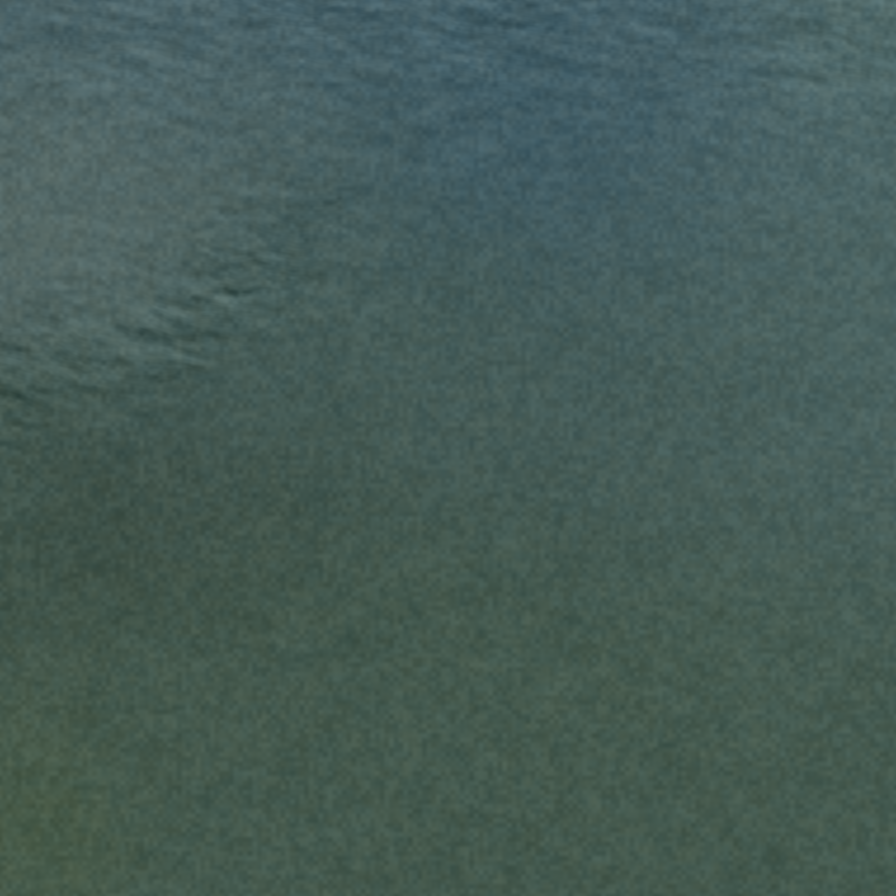
Give the GLSL for this texture, as a WebGL 2 fragment shader.

```glsl
#version 300 es
precision highp float;

uniform vec2 u_resolution;
out vec4 fragColor;

const vec3 DEEP_GREEN = vec3(0.268, 0.350, 0.305);
const vec3 MID_TEAL = vec3(0.270, 0.357, 0.340);
const vec3 FAR_BLUE = vec3(0.282, 0.385, 0.415);
const vec3 DARK_BLUE = vec3(0.245, 0.355, 0.392);
const vec3 PALE_SHEEN = vec3(0.345, 0.420, 0.412);
const vec3 SIDE_SHEEN = vec3(0.308, 0.402, 0.392);
const vec3 RIPPLE_TINT = vec3(0.95, 1.0, 1.02);
const vec2 RIPPLE_SCALE = vec2(19.0, 58.0);
const float RIPPLE_STRENGTH = 0.19;
const float GRAIN_SCALE = 190.0;
const float GRAIN_STRENGTH = 0.052;
const float MOTTLE_STRENGTH = 0.030;

float hash(vec2 cell) {
    uvec2 q = uvec2(ivec2(cell) + 4096) * uvec2(1597334673u, 3812015801u);
    uint n = (q.x ^ q.y) * 1597334673u;
    n = (n ^ (n >> 15)) * 2246822519u;
    return float((n ^ (n >> 13)) >> 8) / 16777216.0;
}

float noise(vec2 p) {
    vec2 cell = floor(p);
    vec2 f = fract(p);
    f = f * f * (3.0 - 2.0 * f);
    float low = mix(hash(cell), hash(cell + vec2(1, 0)), f.x);
    float high = mix(hash(cell + vec2(0, 1)), hash(cell + vec2(1, 1)), f.x);
    return mix(low, high, f.y);
}

// Layered noise centred on zero
float fbm(vec2 p) {
    float sum = 0.0;
    float weight = 0.5;
    for (int i = 0; i < 4; i++) {
        sum += weight * (noise(p) - 0.5);
        p = mat2(1.6, 0.5, -0.5, 1.6) * p * 1.2 + 17.3;
        weight *= 0.5;
    }
    return sum;
}

float blob(vec2 p, vec2 centre, vec2 radius) {
    vec2 d = (p - centre) / radius;
    return exp(-dot(d, d));
}

// Height of the slanted, flattened wavelets
float waveHeight(vec2 p) {
    p.y += 0.10 * p.x + 0.035 * fbm(p * 9.0);
    return fbm(p * RIPPLE_SCALE);
}

void main() {
    vec2 uv = gl_FragCoord.xy / u_resolution;
    float drift = fbm(uv * vec2(4.0, 5.0));
    vec2 p = uv + 0.10 * vec2(drift, fbm(uv * 6.0 + 31.0));

    // Depth gradient from near green to far blue
    float depth = p.y + 0.16 * (p.x - 0.5);
    vec3 colour = mix(DEEP_GREEN, MID_TEAL, smoothstep(0.24, 0.62, depth));
    colour = mix(colour, FAR_BLUE, smoothstep(0.60, 1.0, depth));

    // Reflected sky and shaded patches
    float shore = p.y - 0.53 - 0.48 * p.x;
    float leftSheen = smoothstep(-0.02, 0.16, shore) * (1.0 - smoothstep(0.05, 0.48, p.x));
    colour = mix(colour, PALE_SHEEN, 0.75 * leftSheen * (1.0 - 0.6 * smoothstep(0.8, 1.0, p.y)));
    colour = mix(colour, SIDE_SHEEN, 0.75 * blob(p, vec2(1.02, 0.70), vec2(0.24, 0.38)));
    colour = mix(colour, DARK_BLUE, 0.75 * blob(p, vec2(0.62, 0.86), vec2(0.17, 0.19)));
    colour = mix(colour, SIDE_SHEEN * 1.05, 0.6 * blob(p, vec2(1.0, 1.0), vec2(0.18, 0.13)));
    colour *= 1.0 - 0.09 * blob(p, vec2(0.14, 0.40), vec2(0.24, 0.14));
    colour += vec3(0.012, 0.006, -0.02) * blob(p, vec2(0.05, 0.06), vec2(0.10, 0.14));

    // Wavelets along the sheen edge and the far water
    float edgeBand = exp(-pow((shore - 0.03) / 0.085, 2.0)) * (1.0 - smoothstep(0.26, 0.46, p.x));
    float farBand = smoothstep(0.80, 1.0, p.y) * (0.55 + 0.9 * drift);
    float midBand = 0.25 * smoothstep(0.55, 0.85, p.y);
    float rippleMask = clamp(edgeBand + farBand + midBand, 0.05, 1.0);
    float slope = waveHeight(uv) - waveHeight(uv + vec2(0.002, 0.007));
    float crest = slope + 0.35 * waveHeight(uv * 1.1 + 5.0);
    colour += RIPPLE_STRENGTH * rippleMask * crest * RIPPLE_TINT;

    // Soft mottling and fine surface grain
    float mottle = fbm(uv * vec2(24.0, 32.0) + 9.0);
    float grain = noise(uv * GRAIN_SCALE) + 0.6 * noise(uv.yx * GRAIN_SCALE * 0.53 + 40.0) - 0.8;
    colour += MOTTLE_STRENGTH * mottle + GRAIN_STRENGTH * grain * vec3(0.95, 1.0, 0.95);
    colour.rb += 0.016 * (noise(uv * 95.0 + 60.0) - 0.5) * vec2(-1.0, 1.0);

    fragColor = vec4(clamp(colour, 0.0, 1.0), 1.0);
}
```
